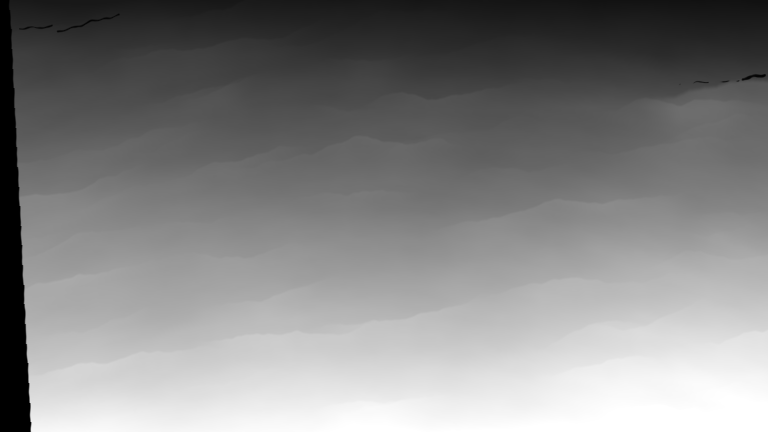
Give the GLSL for this texture map, as a Shadertoy shader.

```glsl
const int BANKS = 18;
const float BANK_LIFT = 0.045;
const float BANK_FADE = 0.055;
const float BANK_WAVE = 0.13;
const float BANK_SLANT = 0.16;
const float WISP = 0.045;
const float RIDGE_LIFT = 0.085;
const float BORDER_TOP = 0.022;
const float BORDER_GROWTH = 0.050;
const float BORDER_STEPS = 22.0;
const float CRACK_WIDTH = 0.0025;

// Brightness from top to bottom, for the left, centre and right columns
const vec3 RAMP[9] = vec3[9](
    vec3(0.10, 0.09, 0.07), vec3(0.24, 0.20, 0.18), vec3(0.335, 0.32, 0.355),
    vec3(0.42, 0.40, 0.43), vec3(0.53, 0.49, 0.55), vec3(0.62, 0.62, 0.70),
    vec3(0.71, 0.74, 0.83), vec3(0.83, 0.88, 0.97), vec3(0.98, 1.01, 1.04));

vec2 hashGradient(vec2 cell) {
    vec2 h = vec2(dot(cell, vec2(127.1, 311.7)), dot(cell, vec2(269.5, 183.3)));
    return 2.0 * fract(sin(h) * 43758.5) - 1.0;
}

float gradientNoise(vec2 p) {
    vec2 i = floor(p), f = fract(p);
    vec2 u = f * f * f * (f * (f * 6.0 - 15.0) + 10.0);
    vec2 e = vec2(1.0, 0.0);
    float a = dot(hashGradient(i), f);
    float b = dot(hashGradient(i + e.xy), f - e.xy);
    float c = dot(hashGradient(i + e.yx), f - e.yx);
    float d = dot(hashGradient(i + e.xx), f - e.xx);
    return mix(mix(a, b, u.x), mix(c, d, u.x), u.y);
}

float fbm(vec2 p) {
    float sum = 0.0, amplitude = 0.5;
    for (int i = 0; i < 5; i++) {
        sum += amplitude * gradientNoise(p);
        p = p * 2.03 + 17.3;
        amplitude *= 0.5;
    }
    return sum;
}

float baseTone(float x, float depth) {
    float s = clamp(depth, 0.0, 1.0) * 8.0;
    int k = int(min(floor(s), 7.0));
    vec3 tone = mix(RAMP[k], RAMP[k + 1], s - float(k));
    float leftHalf = mix(tone.x, tone.y, smoothstep(0.12, 0.5, x));
    return mix(leftHalf, tone.z, smoothstep(0.52, 0.92, x));
}

// Overlapping banks: a crisp upper rim that fades downward
float cloudBanks(vec2 p, float x, float px) {
    float lift = 0.0;
    for (int i = 0; i < BANKS; i++) {
        float id = float(i);
        float rim = (id + 0.5) / float(BANKS) * 1.1 - 0.05;
        rim += BANK_WAVE * fbm(vec2(p.x * 3.5 + id * 5.7, id * 3.31 + 0.4));
        rim += BANK_SLANT * (1.0 - 0.7 * x) * (fract(p.x * 1.6 + id * 0.382) - 0.5);
        float below = rim - p.y;
        float presence = smoothstep(-0.15, 0.3, gradientNoise(vec2(p.x * 2.7, id * 2.17)));
        float ends = sin(3.14159 * fract(p.x * 1.6 + id * 0.382));
        lift += presence * ends * smoothstep(-px, 2.0 * px, below) * exp(-max(below, 0.0) / BANK_FADE);
    }
    return BANK_LIFT * (lift - 0.3);
}

float segmentDistance(vec2 p, vec2 a, vec2 b) {
    vec2 ab = b - a;
    return length(p - a - ab * clamp(dot(p - a, ab) / dot(ab, ab), 0.0, 1.0));
}

float crack(vec2 p, vec2 a, vec2 b, float width, float px) {
    p.y += 0.009 * gradientNoise(vec2(p.x * 45.0, 2.7));
    float w = width * (0.65 + 0.8 * gradientNoise(p * 70.0));
    return 1.0 - smoothstep(-px, px, segmentDistance(p, a, b) - w);
}

void mainImage(out vec4 fragColor, in vec2 fragCoord) {
    float px = 1.0 / iResolution.y;
    vec2 p = fragCoord * px;
    float x = fragCoord.x / iResolution.x;
    float depth = 1.0 - p.y;

    // Sky gradient with slanted wisps
    vec2 sheared = vec2(p.x * 4.0, (p.y - 0.3 * p.x * (1.0 - x)) * 11.0);
    float wisps = fbm(sheared);
    float tone = baseTone(x, depth + 0.04 * fbm(p * 3.0));
    float body = smoothstep(0.0, 0.25, depth);
    tone += (WISP * wisps + cloudBanks(p, x, px)) * mix(0.35, 1.0, body);

    // Bright ridge at the upper right
    float rim = 0.77 + 0.05 * smoothstep(0.82, 1.0, x) + 0.025 * fbm(vec2(p.x * 12.0, 8.3));
    float below = rim - p.y;
    tone += RIDGE_LIFT * smoothstep(0.81, 0.93, x) * smoothstep(-px, 0.012, below)
          * exp(-max(below, 0.0) / 0.12);

    // Fine dark cracks
    float cracks = crack(p, vec2(0.046, 0.933), vec2(0.120, 0.938), CRACK_WIDTH, px);
    cracks = max(cracks, crack(p, vec2(0.134, 0.925), vec2(0.275, 0.967), CRACK_WIDTH, px));
    cracks = max(cracks, crack(p, vec2(1.720, 0.815), vec2(1.770, 0.826), CRACK_WIDTH * 1.6, px));
    float dashes = smoothstep(0.0, 0.2, gradientNoise(vec2(p.x * 55.0, 4.6)));
    cracks = max(cracks, dashes * crack(p, vec2(1.55, 0.803), vec2(1.71, 0.813), CRACK_WIDTH * 0.6, px));
    tone *= 1.0 - 0.9 * cracks;

    // Stepped black border on the left
    float stepped = mix(depth, floor(depth * BORDER_STEPS + 0.5) / BORDER_STEPS, 0.7);
    float border = BORDER_TOP + BORDER_GROWTH * stepped + 0.003 * gradientNoise(vec2(p.y * 40.0, 1.7));
    tone *= smoothstep(-px, px, p.x - border);

    fragColor = vec4(vec3(clamp(tone, 0.0, 1.0)), 1.0);
}
```
